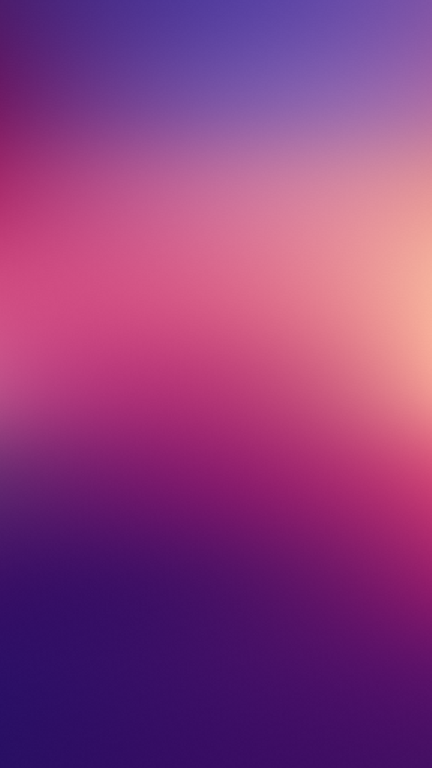
Reproduce this background procedurally as a Shadertoy shader.

```glsl
// A soft dusk gradient: indigo below, a rose band, a peach glow on the right
// and violet above. Three vertical colour ramps (left, centre, right) are
// splined along y, then blended by a parabola across x, with a faint grain.

const int STOPS = 9;
const float GRAIN = 0.008;         // peak-to-peak brightness of the grain
const float GRAIN_CELLS = 288.0;   // grain cells across the width

// Evenly spaced colour stops, from bottom to top
const vec3 LEFT_RAMP[STOPS] = vec3[STOPS](
    vec3(0.16, 0.06, 0.39), vec3(0.175, 0.06, 0.40), vec3(0.235, 0.065, 0.40),
    vec3(0.405, 0.16, 0.44), vec3(0.74, 0.305, 0.53), vec3(0.81, 0.295, 0.505),
    vec3(0.67, 0.18, 0.43), vec3(0.43, 0.105, 0.395), vec3(0.30, 0.11, 0.42));
const vec3 CENTRE_RAMP[STOPS] = vec3[STOPS](
    vec3(0.22, 0.05, 0.39), vec3(0.25, 0.06, 0.40), vec3(0.31, 0.07, 0.40),
    vec3(0.53, 0.11, 0.425), vec3(0.73, 0.235, 0.47), vec3(0.85, 0.39, 0.54),
    vec3(0.78, 0.43, 0.605), vec3(0.48, 0.33, 0.645), vec3(0.33, 0.24, 0.62));
const vec3 RIGHT_RAMP[STOPS] = vec3[STOPS](
    vec3(0.27, 0.06, 0.39), vec3(0.365, 0.07, 0.41), vec3(0.59, 0.12, 0.42),
    vec3(0.80, 0.27, 0.46), vec3(0.945, 0.61, 0.575), vec3(0.96, 0.69, 0.61),
    vec3(0.89, 0.585, 0.595), vec3(0.66, 0.42, 0.65), vec3(0.50, 0.33, 0.65));

float hash(vec2 p) {
    return fract(sin(dot(p, vec2(127.1, 311.7))) * 43758.5453);
}

// Catmull-Rom spline through the stops; height runs from 0 to 1
vec3 sampleRamp(vec3 ramp[STOPS], float height) {
    float position = clamp(height, 0.0, 1.0) * float(STOPS - 1);
    int i = min(int(position), STOPS - 2);
    float t = position - float(i);
    vec3 before = ramp[max(i - 1, 0)];
    vec3 start = ramp[i];
    vec3 end = ramp[i + 1];
    vec3 after = ramp[min(i + 2, STOPS - 1)];
    vec3 quadratic = 2.0 * before - 5.0 * start + 4.0 * end - after;
    vec3 cubic = 3.0 * (start - end) + after - before;
    return start + 0.5 * t * (end - before + t * (quadratic + t * cubic));
}

void mainImage(out vec4 fragColor, in vec2 fragCoord) {
    vec2 uv = fragCoord / iResolution.xy;

    // Parabola through the three ramps at x = 0, 0.5 and 1
    float x = uv.x;
    vec3 weights = vec3((2.0 * x - 1.0) * (x - 1.0),
                        4.0 * x * (1.0 - x),
                        x * (2.0 * x - 1.0));
    vec3 color = weights.x * sampleRamp(LEFT_RAMP, uv.y)
               + weights.y * sampleRamp(CENTRE_RAMP, uv.y)
               + weights.z * sampleRamp(RIGHT_RAMP, uv.y);

    // Faint grain, which also hides banding
    vec2 cell = floor(fragCoord / iResolution.x * GRAIN_CELLS);
    color += GRAIN * (hash(cell) - 0.5);

    fragColor = vec4(clamp(color, 0.0, 1.0), 1.0);
}
```
